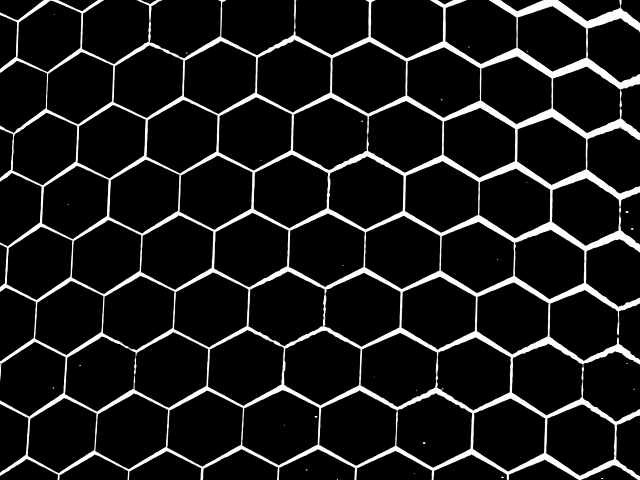
This pattern is drawn by a Shadertoy shader. Its source:

```glsl
// White wire honeycomb on black, gently bulged and sagging toward its sides.
// The canvas is bent into a regular hexagon lattice; strand widths then depend
// on direction and place, with rough edges and a scatter of small specks.

float hash(vec2 p) {
    vec3 q = fract(vec3(p.xyx) * 0.1031);
    q += dot(q, q.yzx + 33.33);
    return fract((q.x + q.y) * q.z);
}

float noise(vec2 p) {
    vec2 i = floor(p), f = fract(p);
    f = f * f * (3.0 - 2.0 * f);
    return mix(mix(hash(i), hash(i + vec2(1, 0)), f.x),
               mix(hash(i + vec2(0, 1)), hash(i + vec2(1, 1)), f.x), f.y);
}

// Bend canvas coordinates into a lattice with unit spacing across
vec2 toLattice(vec2 p) {
    float side = p.x + 0.073;
    float y = p.y + (0.105 + 0.08 * p.y) * side * side;
    float row = 8.2 * y + 0.24 * y * y;
    float x = p.x - 0.034 * p.y + 0.02 * p.y * p.y;
    float column = (6.295 * x + 0.898 * x * x * x) * (1.0 + 0.036 * p.y) - 0.12 * x * x;
    return vec2(column, row * 0.866);
}

// Offset from the centre of the nearest hexagon
vec2 hexOffset(vec2 q) {
    vec2 period = vec2(1.0, 1.732);
    vec2 a = q - period * floor(q / period + 0.5);
    vec2 b = q - period * (floor(q / period) + 0.5);
    return dot(a, a) < dot(b, b) ? a : b;
}

// Signed distance to the wire, negative inside it
float wire(vec2 p) {
    vec2 q = toLattice(p);
    vec2 h = hexOffset(q);
    vec2 center = q - h;

    // Upright strands: thin, each with its own width
    vec2 edge = center + vec2(h.x > 0.0 ? 0.5 : -0.5, 0.0);
    float uprightWidth = mix(0.0013, 0.0028, hash(floor(edge * vec2(4.0, 2.31) + 0.5) + 71.0));
    float upright = (0.5 - abs(h.x)) * 0.159 - uprightWidth;

    // Slanted strands: thicker toward each cell top and toward the right
    float rising = smoothstep(-0.06, 0.06, h.x * (h.y > 0.0 ? -1.0 : 1.0));
    float apex = h.y > 0.0 ? 1.0 - 2.0 * abs(h.x) : 2.0 * abs(h.x);
    float falling = mix(0.0024, 0.0043, smoothstep(-0.45, 0.25, p.x));
    float slantWidth = mix(falling, 0.0042, rising) * (0.7 + 0.6 * clamp(apex, 0.0, 1.0));
    slantWidth *= 0.85 + 0.3 * noise(q * 1.7 + 40.0);
    slantWidth += smoothstep(0.1, 0.6, p.x) * max(0.0025 + 0.005 * p.y, 0.001);
    float slant = (0.5 - dot(abs(h), vec2(0.5, 0.866))) * 0.144 - slantWidth;

    // Ragged edges, worse in patches and at the far right
    float wear = 0.0007 + 0.0022 * smoothstep(0.65, 0.85, noise(p * 9.0 + 17.0))
               + 0.003 * smoothstep(0.5, 0.66, p.x);
    return min(upright, slant) + (noise(p * 160.0 + 200.0) - 0.5) * wear;
}

// Signed distance to sparse specks, denser at lower right
float specks(vec2 p) {
    vec2 cell = floor(p * 18.0);
    float chance = 0.05 + 0.09 * smoothstep(-0.1, 0.5, p.x - p.y);
    if (hash(cell + 90.0) > chance) return 1.0;
    vec2 spot = 0.2 + 0.6 * vec2(hash(cell + 130.0), hash(cell + 170.0));
    vec2 d = (fract(p * 18.0) - spot) / 18.0;
    return length(d * vec2(0.8, 1.2)) - mix(0.0006, 0.0024, pow(hash(cell + 210.0), 2.0));
}

void mainImage(out vec4 fragColor, in vec2 fragCoord) {
    vec2 p = fragCoord / iResolution.y;
    p -= vec2(0.6806, 0.4809) * vec2(iResolution.x / iResolution.y * 0.75, 1.0);
    float soft = 0.65 / iResolution.y;
    float ink = 1.0 - smoothstep(-soft, soft, min(wire(p), specks(p)));
    fragColor = vec4(vec3(0.995 * ink), 1.0);
}
```
